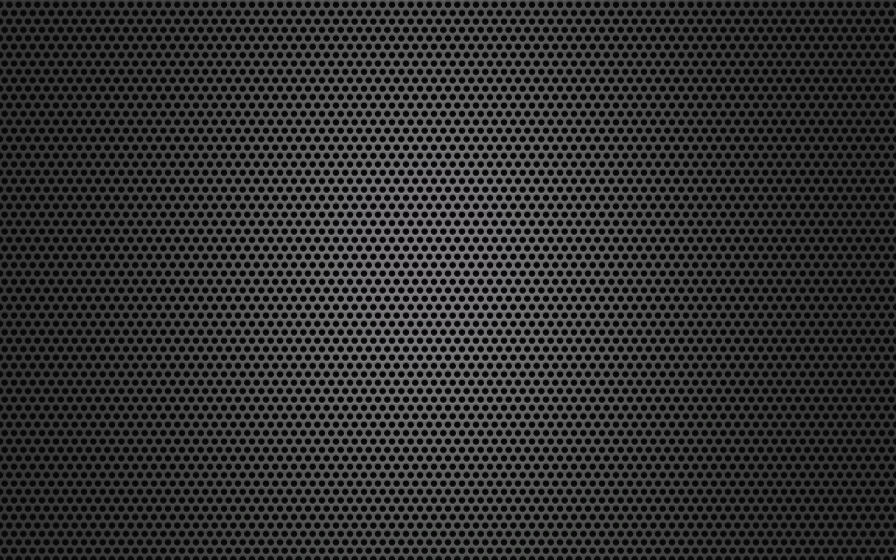
Reproduce this pattern procedurally as a WebGL 1 fragment shader.

```glsl
precision highp float;

uniform vec2 u_resolution;

const float COLUMNS = 96.0;
const float CANVAS_ASPECT = 1.6;
const float ROW_STEP = 0.9;
const float HOLE_RADIUS = 0.35;

// Offset from the nearest hole centre, in units of hole pitch.
vec2 staggeredCell(vec2 p) {
  float row = floor(p.y / ROW_STEP);
  float x = fract(p.x + 0.5 * mod(row, 2.0)) - 0.5;
  float y = p.y - (row + 0.5) * ROW_STEP;
  return vec2(x, y);
}

// Soft pool of light: one at its centre, zero far away.
float lightPool(vec2 p, vec2 centre, vec2 spread) {
  vec2 d = (p - centre) / spread;
  return exp(-dot(d, d));
}

vec3 sheetColor(vec2 p) {
  float glow = lightPool(p, vec2(-0.03, 0.01), vec2(0.48, 0.62));
  float core = lightPool(p, vec2(-0.04, 0.05), vec2(0.30, 0.34));
  float level = mix(0.19, 0.43, glow) + 0.035 * core;
  vec3 tint = mix(vec3(0.985, 1.012, 0.985), vec3(1.012, 0.985, 1.02), core);
  return level * tint;
}

// Black opening whose lower inner wall picks up a little light.
vec3 holeColor(vec2 cell, float radius, vec3 metal) {
  float depth = length(cell) / radius;
  float lowerWall = smoothstep(0.4, 1.0, depth) * smoothstep(0.05, -0.25, cell.y);
  return mix(vec3(0.03), metal, 0.4 * lowerWall);
}

// Light catches the lower lip; the upper lip falls into shade.
float lipShade(vec2 cell, float radius, float width) {
  float dist = length(cell);
  float ring = 1.0 - smoothstep(0.0, width, abs(dist - radius));
  return -ring * cell.y / max(dist, 0.001);
}

void main() {
  vec2 p = (gl_FragCoord.xy - 0.5 * u_resolution) / u_resolution.y;
  float pitch = CANVAS_ASPECT / COLUMNS;
  float pixel = 1.0 / (u_resolution.y * pitch);

  // Staggered holes, measured from the top left corner.
  vec2 grid = (p + vec2(0.5 * CANVAS_ASPECT, -0.5)) / pitch;
  vec2 cell = staggeredCell(grid + vec2(0.0, 0.1 * ROW_STEP));

  // Lit metal sheet with bevelled openings.
  vec3 metal = sheetColor(p);
  vec3 lip = metal * (1.0 + 0.2 * lipShade(cell, HOLE_RADIUS + 0.06, 0.14));

  float edge = length(cell) - HOLE_RADIUS;
  float softness = max(0.6 * pixel, 0.04);
  float solid = smoothstep(-softness, softness, edge);
  vec3 color = mix(holeColor(cell, HOLE_RADIUS, metal), lip, solid);

  gl_FragColor = vec4(color, 1.0);
}
```
